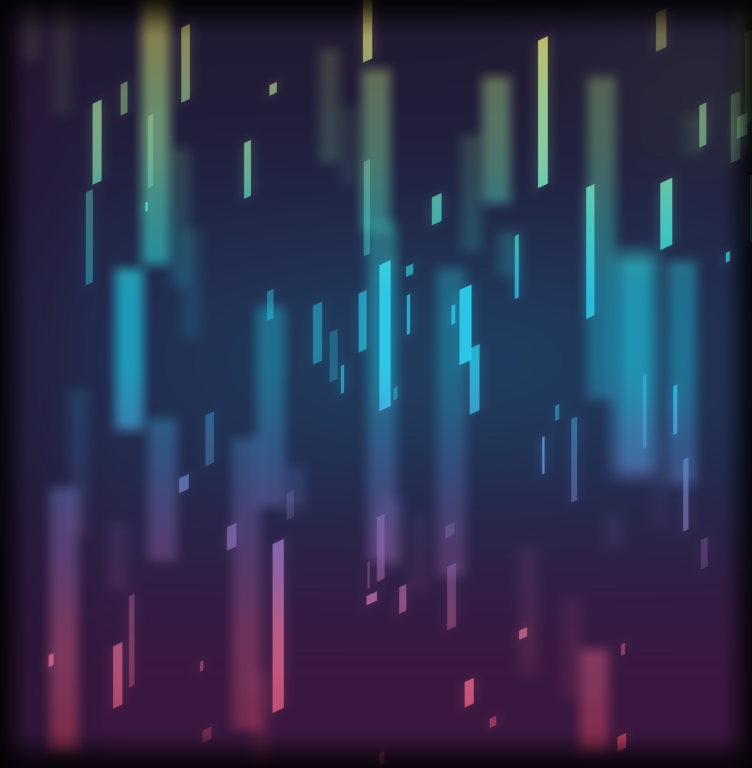
This background is drawn by a WebGL 2 fragment shader. Its source:

```glsl
#version 300 es
precision highp float;
// Vertical streaks of light over a dusky violet-blue backdrop.
// Blurred beams lie behind crisp slanted bars; both take their hue from
// the height, and hashed loops scatter the smaller ones.
uniform vec2 u_resolution;
out vec4 fragColor;

const int FAINT_BEAMS = 20;
const int CRISP_BARS = 58;
const float SLANT = 0.45;

float hash(float n, float seed) {
    vec2 q = fract(vec2(n, seed) * vec2(0.1031, 0.1137) + 0.37);
    q += dot(q, q.yx + 33.33);
    return fract((q.x + q.y) * q.x * 17.31);
}

// Light hue by height: red, rose, violet, blue, cyan, green, yellow.
vec3 lightHue(float y) {
    vec3 hue = mix(vec3(0.78, 0.24, 0.34), vec3(0.76, 0.34, 0.49), smoothstep(0.0, 0.16, y));
    hue = mix(hue, vec3(0.52, 0.38, 0.65), smoothstep(0.14, 0.30, y));
    hue = mix(hue, vec3(0.30, 0.50, 0.75), smoothstep(0.28, 0.42, y));
    hue = mix(hue, vec3(0.12, 0.70, 0.82), smoothstep(0.38, 0.54, y));
    hue = mix(hue, vec3(0.22, 0.75, 0.72), smoothstep(0.60, 0.71, y));
    hue = mix(hue, vec3(0.52, 0.76, 0.55), smoothstep(0.68, 0.84, y));
    return mix(hue, vec3(0.74, 0.69, 0.33), smoothstep(0.82, 1.0, y));
}

vec3 backdrop(vec2 p) {
    vec3 col = mix(vec3(0.23, 0.09, 0.25), vec3(0.13, 0.15, 0.29), smoothstep(0.08, 0.46, p.y));
    col = mix(col, vec3(0.13, 0.10, 0.20), smoothstep(0.58, 0.98, p.y));
    col = mix(col, vec3(0.15, 0.08, 0.20), 0.7 * (1.0 - smoothstep(0.0, 0.18, p.x)));
    // Wide teal haze through the middle, and a grey corner at upper right.
    vec2 haze = (p - vec2(0.60, 0.53)) / vec2(0.42, 0.17);
    col = mix(col, vec3(0.12, 0.34, 0.46), 0.45 * exp(-dot(haze, haze)));
    vec2 corner = (p - vec2(0.93, 0.88)) / vec2(0.16, 0.12);
    return mix(col, vec3(0.17, 0.18, 0.23), 0.6 * exp(-dot(corner, corner)));
}

// Coverage of an upright bar; span holds its lower and upper ends.
float bar(vec2 p, float x, vec2 span, float halfWidth, float blur) {
    float side = 1.0 - smoothstep(halfWidth - blur, halfWidth + blur, abs(p.x - x));
    float foot = smoothstep(span.x - blur, span.x + blur, p.y);
    float head = 1.0 - smoothstep(span.y - blur, span.y + blur, p.y);
    return side * foot * head;
}

float beam(vec2 p, float x, float low, float high) {
    return bar(p, x, vec2(low, high), 0.019, 0.014);
}

// Crisp bar with slanted ends: x is coverage, y is its soft surrounding glow.
vec2 shard(vec2 p, float x, vec2 span, float halfWidth, float edge) {
    vec2 q = vec2(p.x, p.y - SLANT * (p.x - x));
    return vec2(bar(q, x, span, halfWidth, edge),
                bar(q, x, span, halfWidth + 0.004, 0.014));
}

vec3 addShard(vec3 col, vec3 hue, vec2 cover, float strength) {
    col = mix(col, hue, 0.24 * strength * cover.y);
    return mix(col, hue * 1.08 + 0.04, strength * cover.x);
}

// Small blurred beams, evenly spread across with random heights.
vec3 faintBeams(vec3 col, vec2 p, vec3 hue) {
    for (int i = 0; i < FAINT_BEAMS; i++) {
        float n = float(i);
        float x = (n + hash(n, 3.0)) / float(FAINT_BEAMS);
        float low = hash(n, 7.0) * 0.95;
        float len = mix(0.03, 0.20, hash(n, 11.0));
        float cover = bar(p, x, vec2(low, low + len), 0.014, 0.014);
        col = mix(col, hue, cover * mix(0.08, 0.26, hash(n, 17.0)));
    }
    return col;
}

// Thin bars: their centre drifts to the right with height.
vec3 crispBars(vec3 col, vec2 p, vec3 hue, float edge) {
    for (int i = 0; i < CRISP_BARS; i++) {
        float n = float(i);
        float low = (n + hash(n, 23.0)) / float(CRISP_BARS) * 0.94;
        float spread = hash(n, 29.0) - 0.5;
        float x = mix(0.46, 0.62, low) + 0.92 * spread;
        float size = hash(n, 31.0);
        float len = mix(0.012, 0.13, size * size);
        float halfWidth = mix(0.0015, 0.007, hash(n, 37.0));
        vec2 cover = shard(p, x, vec2(low, low + len), halfWidth, edge);
        col = addShard(col, hue, cover, mix(0.25, 0.85, hash(n, 41.0)));
    }
    return col;
}

void main() {
    vec2 p = gl_FragCoord.xy / u_resolution;
    float edge = 0.8 / u_resolution.y;
    vec3 hue = lightHue(p.y);
    vec3 col = faintBeams(backdrop(p), p, hue);

    // Main blurred beams, from the left to the right.
    col = mix(col, hue, 0.50 * beam(p, 0.085, 0.02, 0.365));
    col = mix(col, hue, 0.80 * beam(p, 0.172, 0.44, 0.65));
    col = mix(col, hue, 0.68 * beam(p, 0.207, 0.655, 1.05));
    col = mix(col, hue, 0.45 * beam(p, 0.216, 0.27, 0.455));
    col = mix(col, hue, 0.40 * beam(p, 0.328, 0.05, 0.43));
    col = mix(col, hue, 0.45 * beam(p, 0.360, 0.34, 0.60));
    col = mix(col, hue, 0.52 * beam(p, 0.500, 0.70, 0.91));
    col = mix(col, hue, 0.46 * beam(p, 0.508, 0.27, 0.71));
    col = mix(col, hue, 0.38 * beam(p, 0.600, 0.25, 0.65));
    col = mix(col, hue, 0.52 * beam(p, 0.660, 0.735, 0.90));
    col = mix(col, hue, 0.42 * beam(p, 0.800, 0.48, 0.90));
    col = mix(col, hue, 0.75 * bar(p, 0.845, vec2(0.38, 0.67), 0.028, 0.022));
    col = mix(col, hue, 0.48 * beam(p, 0.907, 0.37, 0.66));
    col = mix(col, hue, 0.52 * beam(p, 0.790, 0.02, 0.155));

    // Scattered bars, then the few leading ones in front.
    col = crispBars(col, p, hue, edge);
    col = addShard(col, hue, shard(p, 0.512, vec2(0.468, 0.658), 0.0075, edge), 0.95);
    col = addShard(col, hue, shard(p, 0.619, vec2(0.528, 0.626), 0.0080, edge), 0.95);
    col = addShard(col, hue, shard(p, 0.722, vec2(0.758, 0.950), 0.0065, edge), 0.90);
    col = addShard(col, hue, shard(p, 0.785, vec2(0.587, 0.758), 0.0055, edge), 0.85);
    col = addShard(col, hue, shard(p, 0.886, vec2(0.678, 0.765), 0.0080, edge), 0.85);
    col = addShard(col, hue, shard(p, 0.370, vec2(0.075, 0.295), 0.0075, edge), 0.80);

    // Dark frame.
    vec2 rim = min(p, 1.0 - p);
    float frame = smoothstep(-0.01, 0.045, rim.x) * smoothstep(-0.01, 0.055, rim.y);
    fragColor = vec4(col * mix(0.12, 1.0, frame), 1.0);
}
```
